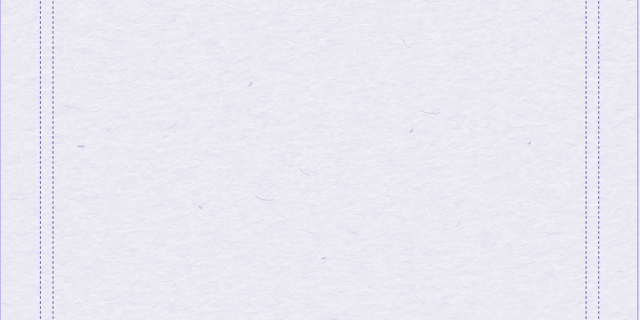
Give the GLSL for this texture, as a Shadertoy shader.

```glsl
// Pale lavender fibre paper with stitched dashed seams along both sides.

const vec3 PAPER = vec3(0.921, 0.918, 0.951);
const vec3 PALE_FIBRE = vec3(0.962, 0.962, 0.976);
const vec3 VIOLET_FIBRE = vec3(0.80, 0.79, 0.90);
const vec3 FLECK = vec3(0.67, 0.66, 0.81);
const vec3 STITCH = vec3(0.30, 0.26, 0.68);
const vec3 LEFT_EDGE = vec3(0.68, 0.65, 0.94);
const vec3 RIGHT_EDGE = vec3(0.40, 0.36, 0.76);

vec2 hash2(vec2 p) {
    vec3 q = fract(p.xyx * vec3(0.1031, 0.1030, 0.0973));
    q += dot(q, q.yzx + 33.33);
    return fract((q.xx + q.yz) * q.zy);
}

float cornerSlope(vec2 cell, vec2 offset) {
    return dot(hash2(cell) * 2.0 - 1.0, offset);
}

float gradientNoise(vec2 p) {
    vec2 i = floor(p), f = fract(p);
    vec2 u = f * f * f * (f * (f * 6.0 - 15.0) + 10.0);
    vec2 e = vec2(1.0, 0.0);
    return mix(mix(cornerSlope(i, f), cornerSlope(i + e, f - e), u.x),
               mix(cornerSlope(i + e.yx, f - e.yx), cornerSlope(i + 1.0, f - 1.0), u.x), u.y);
}

vec2 rotate(vec2 p, float angle) {
    float c = cos(angle), s = sin(angle);
    return vec2(c * p.x + s * p.y, c * p.y - s * p.x);
}

// Fraction of a pixel covered by a band centred on zero.
float bandCoverage(float d, float halfWidth, float pixel) {
    float overlap = min(d + 0.5 * pixel, halfWidth) - max(d - 0.5 * pixel, -halfWidth);
    return clamp(overlap / pixel, 0.0, 1.0);
}

// Bent stroke along x, in canvas units.
float stroke(vec2 p, float halfLength, float bend, float halfWidth, float pixel) {
    p.y -= bend * (p.x * p.x / halfLength - 0.4 * halfLength);
    float d = length(vec2(max(abs(p.x) - halfLength, 0.0), p.y));
    return bandCoverage(d, halfWidth, pixel);
}

// One randomly turned fibre per cell, gathered from the neighbours.
float fibreLayer(vec2 p, float scale, float spread, float halfWidth, float pixel, float seed) {
    vec2 grid = p * scale, home = floor(grid);
    float total = 0.0;
    for (int y = -1; y <= 1; y++)
    for (int x = -1; x <= 1; x++) {
        vec2 cell = home + vec2(x, y);
        vec2 place = hash2(cell + seed), shape = hash2(cell + seed + 57.3);
        float angle = 0.14 + spread * (place.x + shape.y - 1.0);
        vec2 q = rotate((grid - cell - place) / scale, angle);
        float halfLength = mix(0.25, 0.75, shape.x) / scale;
        float ink = stroke(q, halfLength, (shape.y - 0.5) * 1.1, halfWidth, pixel);
        float fade = 1.0 - 0.7 * smoothstep(0.5, 1.0, abs(q.x) / halfLength);
        total += ink * fade * mix(0.25, 1.0, place.y);
    }
    return min(total, 1.0);
}

// Sparse darker marks: position, half length, angle.
float flecks(vec2 p, float pixel) {
    const vec4 marks[11] = vec4[11](
        vec4(0.783, 0.736, 0.005, 1.0), vec4(0.253, 0.543, 0.009, 0.0),
        vec4(1.286, 0.590, 0.005, 0.7), vec4(0.626, 0.352, 0.004, -0.8),
        vec4(1.012, 0.193, 0.004, 0.3), vec4(1.432, 0.300, 0.010, 1.1),
        vec4(0.826, 0.378, 0.028, -0.2), vec4(1.345, 0.648, 0.030, -0.1),
        vec4(1.268, 0.862, 0.016, -0.9), vec4(0.950, 0.461, 0.018, -0.6),
        vec4(1.655, 0.552, 0.004, 0.5));
    float total = 0.0;
    for (int i = 0; i < 11; i++) {
        vec4 m = marks[i];
        float width = m.z < 0.0095 ? 0.0026 : 0.0009;
        total += stroke(rotate(p - m.xy, m.w), m.z, 0.2, width, pixel);
    }
    return min(total, 1.0);
}

vec3 paper(vec2 p, float pixel) {
    vec2 grain = rotate(p, 0.12);
    float streaks = gradientNoise(grain * vec2(12.0, 54.0));
    float pulp = gradientNoise(grain * vec2(42.0, 112.0) + 17.0);
    float grit = gradientNoise(p * vec2(96.0, 118.0) + 71.0);
    float tone = 0.019 * streaks + 0.026 * pulp + 0.018 * grit;
    vec3 colour = PAPER + tone * vec3(1.0, 1.0, 0.5);
    float violet = fibreLayer(p, 18.0, 0.9, 0.0011, pixel, 3.0)
                 + fibreLayer(p, 33.0, 0.7, 0.0010, pixel, 41.0);
    float pale = fibreLayer(p, 16.0, 1.5, 0.0012, pixel, 83.0)
               + fibreLayer(p, 30.0, 1.3, 0.0012, pixel, 127.0);
    colour = mix(colour, VIOLET_FIBRE, min(0.42 * violet, 0.6));
    colour = mix(colour, PALE_FIBRE, min(0.70 * pale, 0.8));
    return mix(colour, FLECK, 0.6 * flecks(p, pixel));
}

float dashedSeam(vec2 p, float x, float pixel) {
    const float period = 1.0 / 64.0;
    float along = (fract(p.y / period) - 0.5) * period;
    return bandCoverage(p.x - x, 0.0013, pixel) * bandCoverage(along, 0.27 * period, pixel);
}

void mainImage(out vec4 fragColor, in vec2 fragCoord) {
    float pixel = 1.0 / iResolution.y;
    vec2 p = fragCoord * pixel;
    float width = iResolution.x * pixel;
    vec3 colour = paper(p, pixel);
    float stitches = 0.0; // Paired seams on each side.
    for (int i = 0; i < 2; i++) {
        float shift = float(i) * 0.0397;
        stitches += dashedSeam(p, 0.1260 + shift, pixel);
        stitches += dashedSeam(p, width - 0.1685 + shift, pixel);
    }
    colour = mix(colour, STITCH, min(stitches, 1.0));
    colour = mix(colour, LEFT_EDGE, bandCoverage(p.x - 0.0013, 0.0011, pixel));
    colour = mix(colour, RIGHT_EDGE, bandCoverage(p.x - width + 0.0065, 0.0009, pixel));
    fragColor = vec4(colour, 1.0);
}
```
